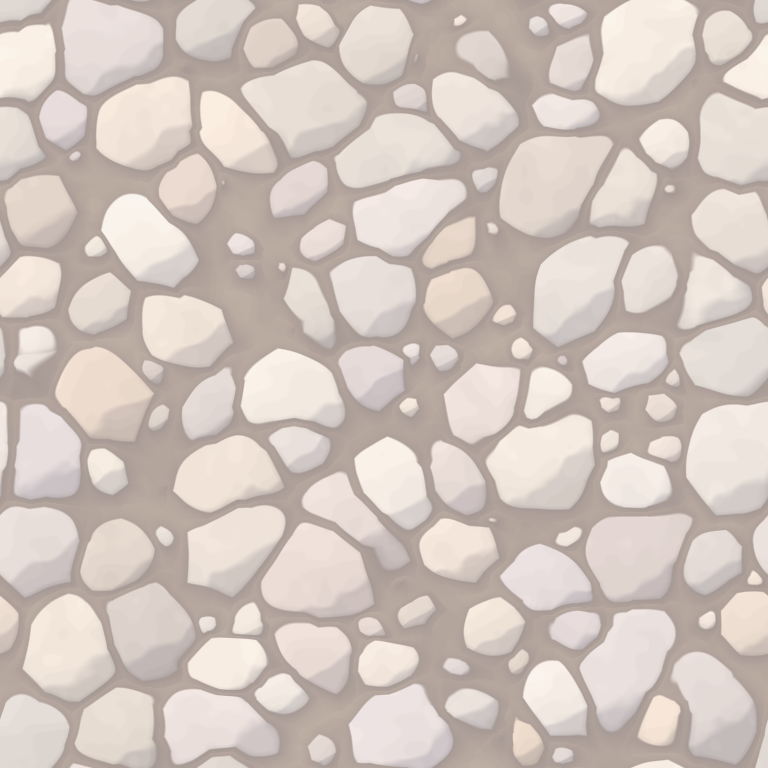
Reproduce this texture procedurally as a WebGL 1 fragment shader.

```glsl
precision highp float;
uniform vec2 u_resolution;

#define STONES 9.0
#define PEBBLES 18.0
#define STONE_SIZE vec2(0.036, 0.080)
#define PEBBLE_SIZE vec2(0.011, 0.029)
#define JITTER 0.75
#define GAP 0.0055
#define ROUNDING 0.014
#define FACETING 0.75
#define LIGHT vec2(-0.5, 0.86)
#define TAU 6.2831853

struct Stone {
  float dist;    // signed distance to the outline
  float radius;
  vec2 centre;
  vec2 id;
};

float hash(vec2 p) {
  vec3 a = fract(vec3(p.xyx) * vec3(0.1031, 0.1030, 0.0973));
  a += dot(a, a.yzx + 33.33);
  return fract((a.x + a.y) * a.z);
}

// Value noise that wraps after n cells
float noise(vec2 p, float n) {
  vec2 i = floor(p * n), f = fract(p * n);
  f = f * f * (3.0 - 2.0 * f);
  vec2 a = mod(i, n), b = mod(i + 1.0, n);
  return mix(mix(hash(a + n), hash(vec2(b.x, a.y) + n), f.x),
             mix(hash(vec2(a.x, b.y) + n), hash(b + n), f.x), f.y);
}

// Soft steps, like flat brush strokes
float brushSteps(float t, float steps) {
  t *= steps;
  return (floor(t) + smoothstep(0.35, 0.65, fract(t))) / steps;
}

float smoothMax(float a, float b, float k) {
  float h = max(k - abs(a - b), 0.0) / k;
  return max(a, b) + h * h * k * 0.25;
}

// Stretched, turned and blunted polygon
float outline(vec2 d, float radius, vec2 id) {
  float turn = (hash(id + 11.0) - 0.5) * 2.6 + 0.25;
  float c = cos(turn), s = sin(turn);
  float stretch = mix(0.76, 1.0, hash(id + 23.0));
  d = vec2(c * d.x + s * d.y, c * d.y - s * d.x) * vec2(stretch, 1.0 / stretch);
  float sides = 5.0 + floor(hash(id + 37.0) * 3.0);
  float angle = atan(d.y, d.x), phase = hash(id + 41.0);
  float side = fract(angle / TAU * sides + phase + 0.3 * sin(angle + TAU * phase));
  float flatness = cos((side - 0.5) * TAU / sides);
  return length(d) * mix(1.0, flatness, FACETING) - radius;
}

// Closest stone of a wrapped jittered grid, kept apart from its neighbours
Stone closestStone(vec2 p, float n, vec2 size, float rounding) {
  Stone stone;
  float best = 9.0, others = 1e-20, k = 0.005;
  for (int j = -2; j <= 2; j++) {
    for (int i = -2; i <= 2; i++) {
      vec2 cell = floor(p * n) + vec2(float(i), float(j));
      vec2 id = mod(cell, n) + n * 7.0;
      vec2 offset = vec2(hash(id), hash(id + 57.0)) - 0.5;
      vec2 centre = (cell + 0.5 + JITTER * offset) / n;
      float radius = mix(size.x, size.y, hash(id + 71.0));
      float d = outline(p - centre, radius, id);
      others += exp(-max(d, best) / k);
      if (d < best) {
        best = d;
        stone.radius = radius;
        stone.centre = centre;
        stone.id = id;
      }
    }
  }
  float second = -k * log(others);
  stone.dist = smoothMax(best, 0.5 * (best - second) + GAP, rounding);
  return stone;
}

vec3 stoneColor(Stone stone, vec2 p) {
  vec2 id = stone.id;
  vec3 base = mix(vec3(0.94, 0.87, 0.81), vec3(0.87, 0.83, 0.84), hash(id + 83.0));
  base = mix(base, vec3(0.955, 0.925, 0.89), 0.85 * hash(id + 97.0));
  base *= mix(0.90, 1.025, sqrt(hash(id + 101.0)));
  float facing = dot((p - stone.centre) / stone.radius, LIGHT);
  float patches = noise(p, 28.0) * 0.65 + noise(p + 0.37, 53.0) * 0.35 - 0.5;
  float tone = brushSteps(clamp(0.55 + 0.3 * facing + 0.55 * patches, 0.0, 1.0), 5.0);
  vec3 color = base * mix(0.955, 1.045, tone);
  // Shaded lower facet and darker rim
  float facet = smoothstep(0.38, 0.56, -facing + 0.5 * patches);
  color *= mix(vec3(1.0), vec3(0.89, 0.89, 0.905), facet);
  float rim = smoothstep(-0.006, 0.0, stone.dist) * smoothstep(0.5, -0.6, facing);
  return min(color * (1.0 - 0.06 * rim), vec3(0.98, 0.955, 0.935));
}

void main() {
  vec2 uv = gl_FragCoord.xy / u_resolution;
  float pixel = 1.0 / min(u_resolution.x, u_resolution.y);
  vec2 p = uv + 0.007 * (vec2(noise(uv, 22.0), noise(uv + 0.53, 22.0)) - 0.5);

  // Large stones, then pebbles sized to the room left between them
  Stone stone = closestStone(p, STONES, STONE_SIZE, ROUNDING);
  Stone pebble = closestStone(p, PEBBLES, PEBBLE_SIZE, ROUNDING * 0.5);
  float room = 1.3 * closestStone(pebble.centre, STONES, STONE_SIZE, ROUNDING).dist - GAP;
  pebble.dist += max(pebble.radius - room, 0.0) + 0.02 * step(room, 0.007);
  pebble.radius = clamp(room, 0.007, pebble.radius);
  pebble.dist = smoothMax(pebble.dist, 1.4 * GAP - stone.dist, ROUNDING * 0.5);
  if (pebble.dist < stone.dist) stone = pebble;

  // Mottled ground with contact shadows, deeper below the stones
  float mottle = brushSteps(noise(uv, 16.0) * 0.6 + noise(uv, 41.0) * 0.4, 5.0);
  vec3 ground = mix(vec3(0.695, 0.638, 0.605), vec3(0.755, 0.695, 0.65), mottle);
  float below = 0.5 - 0.5 * dot(normalize(p - stone.centre + 1e-5), LIGHT);
  float shadow = exp(-max(stone.dist, 0.0) / mix(0.006, 0.012, below));
  ground = mix(ground, vec3(0.64, 0.59, 0.575), shadow * mix(0.4, 0.95, below));

  float cover = smoothstep(pixel, -pixel, stone.dist);
  gl_FragColor = vec4(mix(ground, stoneColor(stone, p), cover), 1.0);
}
```
